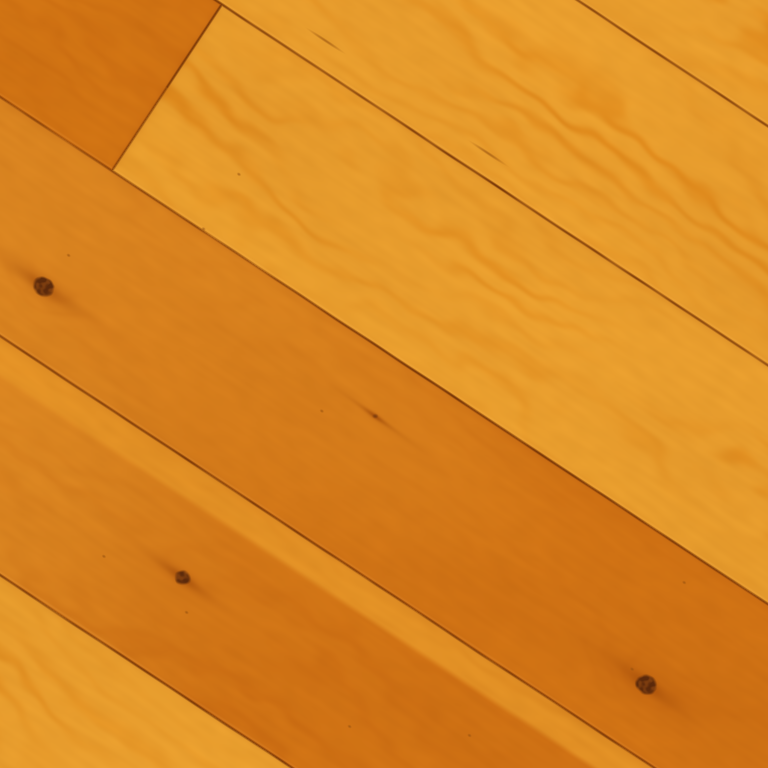
Write a three.js fragment shader that draws this texture.

```glsl
// Diagonal pine floorboards with wavy grain, knots, specks and fine seams.
varying vec2 vUv;

vec2 hash2(vec2 p) {
  vec3 q = fract(p.xyx * vec3(0.1031, 0.1030, 0.0973));
  q += dot(q, q.yzx + 33.33);
  return fract((q.xx + q.yz) * q.zy);
}

float cornerGradient(vec2 cell, vec2 offset) {
  return dot(hash2(cell) * 2.0 - 1.0, offset);
}

// Gradient noise, roughly -0.7 to 0.7
float noise(vec2 p) {
  vec2 i = floor(p), f = fract(p);
  vec2 s = f * f * f * (f * (f * 6.0 - 15.0) + 10.0);
  vec2 e = vec2(1.0, 0.0);
  return mix(
    mix(cornerGradient(i, f), cornerGradient(i + e, f - e), s.x),
    mix(cornerGradient(i + e.yx, f - e.yx), cornerGradient(i + 1.0, f - 1.0), s.x),
    s.y);
}

void main() {
  // Board frame: x runs along the planks, y across them
  vec2 p = vec2(dot(vUv, vec2(0.834, -0.551)), dot(vUv, vec2(0.551, 0.834)));
  const float plankWidth = 0.2596;
  float row = floor((p.y + 0.0501) / plankWidth);
  float across = p.y + 0.0501 - row * plankWidth;
  float jointDist = p.x + 0.307;
  bool jointRow = abs(row - 3.0) < 0.5;
  bool darkEnd = jointRow && jointDist < 0.0;
  bool knotty = row > 0.5 && row < 2.5;
  float pale = (knotty || darkEnd) ? 0.0 : 1.0;
  vec2 seed = vec2(row * 17.3 + 60.0 + (darkEnd ? 31.0 : 0.0), row * 9.7 + 40.0);

  // Plank tones; the knotty planks deepen along their length
  vec3 wood = vec3(0.908, 0.615, 0.178);
  float deepen = smoothstep(-0.35, 0.5, p.x + 0.3 * noise(p * vec2(2.0, 5.0) + 9.0));
  if (darkEnd) wood = vec3(0.815, 0.45, 0.075);
  else if (knotty) wood = mix(vec3(0.85, 0.515, 0.125), vec3(0.812, 0.445, 0.078), deepen);
  float sapwood = abs(row - 1.0) < 0.5 ? smoothstep(0.212, 0.222, across) : 0.0;
  wood = mix(wood, vec3(0.885, 0.565, 0.145), sapwood);

  // One knot per long cell, alternating large and small
  float slot = p.x / 0.47 + 1.134 - 0.766 * (2.0 - row);
  float small = mod(floor(slot), 2.0);
  float radius = mix(mix(0.0085, 0.0118, row - 1.0), 0.0022, small);
  vec2 k = vec2((fract(slot) - 0.5) * 0.47 + 0.017 * small,
                across - mix(0.085 + 0.043 * (2.0 - row), 0.182, small));
  float knotDist = length(k * vec2(0.88, 1.0)) + 0.002 * noise(p * 110.0);
  float hasKnot = knotty && small * (2.0 - row) < 0.5 ? 1.0 : 0.0;

  // Long wavy growth rings, bent around the knots, strongest mid-plank
  float height = across * 4.0
               + 0.55 * noise(vec2(p.x * 2.2, p.y * 5.0) + seed)
               + 0.24 * noise(vec2(p.x * 7.0, p.y * 13.0) + seed)
               + 0.09 * noise(vec2(p.x * 22.0, p.y * 38.0) + seed);
  height += hasKnot * (1.0 - small) * 0.3 * exp(-dot(k, k) / 0.0025);
  float rings = pow(0.5 + 0.5 * sin(height * 34.0), 2.0);
  float patchy = smoothstep(-0.35, 0.3, noise(vec2(p.x * 3.0, p.y * 10.0) + seed.yx));
  float heart = smoothstep(0.02, 0.1, across) * (1.0 - smoothstep(0.14, 0.22, across));
  vec3 ringColor = mix(wood * vec3(0.95, 0.89, 0.75), vec3(0.86, 0.515, 0.09), pale);
  float calm = abs(row - 2.0) < 0.5 ? 0.18 : 0.45;
  wood = mix(wood, ringColor, rings * patchy * mix(calm, 0.2 + 0.55 * heart, pale));

  // Broad stain, soft fibres and faint mottling
  wood *= 1.0 + vec3(0.035, 0.055, 0.1) * noise(vec2(p.x * 2.5, p.y * 9.0) + seed + 7.0);
  wood *= 1.0 + vec3(0.02, 0.032, 0.06) * noise(vec2(p.x * 12.0, p.y * 110.0) + seed);
  wood *= 1.0 + vec3(0.02, 0.025, 0.05) * noise(p * vec2(35.0, 60.0) + seed);

  // Tapered flare, soft halo and core of each knot
  float along = 0.02 + radius * 0.9;
  float flare = exp(-abs(k.x) / along
                    - pow(k.y + k.x * 0.04, 2.0) / (radius * radius * 0.5 + 0.000007));
  wood = mix(wood, vec3(0.60, 0.27, 0.025), flare * hasKnot * 0.7);
  float halo = exp(-dot(k * vec2(0.35, 1.0), k * vec2(0.35, 1.0)) / (radius * radius * 4.0));
  wood *= 1.0 - vec3(0.03, 0.06, 0.1) * halo * hasKnot;
  float core = 1.0 - smoothstep(radius - 0.0025, radius + 0.0022, knotDist);
  vec3 coreColor = mix(vec3(0.32, 0.14, 0.04), vec3(0.47, 0.23, 0.06),
                       smoothstep(-0.25, 0.4, noise(k * 150.0 + seed)));
  wood = mix(wood, coreColor, core * hasKnot * 0.9);

  // Sparse specks, and short cracks along the grain of pale planks
  vec2 speckGrid = vec2(p.x / 0.13, p.y / 0.065) + 20.0;
  vec2 rnd = hash2(floor(speckGrid) + 5.0);
  vec2 speck = (fract(speckGrid) - 0.25 - 0.5 * rnd) * vec2(0.13, 0.065);
  float stretch = rnd.y > 0.7 && pale > 0.5 ? 0.08 : 0.75;
  float speckMask = 1.0 - smoothstep(0.0, 0.0028, length(speck * vec2(stretch, 1.0)));
  wood = mix(wood, vec3(0.58, 0.31, 0.05), speckMask * step(0.88, rnd.x) * 0.6);

  // Soft seams and the one butt joint, dark in places and faint in others
  float seamId = floor(row + across / plankWidth + 0.5);
  float wobble = 0.0008 * noise(vec2(p.x * 12.0, seamId * 5.3));
  float seamDist = min(abs(across + wobble), abs(plankWidth - across - wobble));
  if (jointRow) seamDist = min(seamDist, abs(jointDist));
  float wear = 0.68 + 0.45 * noise(vec2(p.x * 5.0, seamId * 3.7 + 0.4))
             + 0.35 * noise(vec2(p.x * 28.0, seamId * 2.3 + 0.6));
  wood *= 1.0 - vec3(0.05, 0.09, 0.13) * exp(-seamDist / 0.0035);
  float lip = smoothstep(0.0015, 0.003, across) * (1.0 - smoothstep(0.003, 0.006, across));
  wood += vec3(0.03, 0.035, 0.03) * lip;
  float seam = 1.0 - smoothstep(0.0, 0.0029, seamDist);
  wood = mix(wood, vec3(0.44, 0.19, 0.02), seam * clamp(wear, 0.3, 0.95));

  gl_FragColor = vec4(clamp(wood, 0.0, 1.0), 1.0);
}
```
